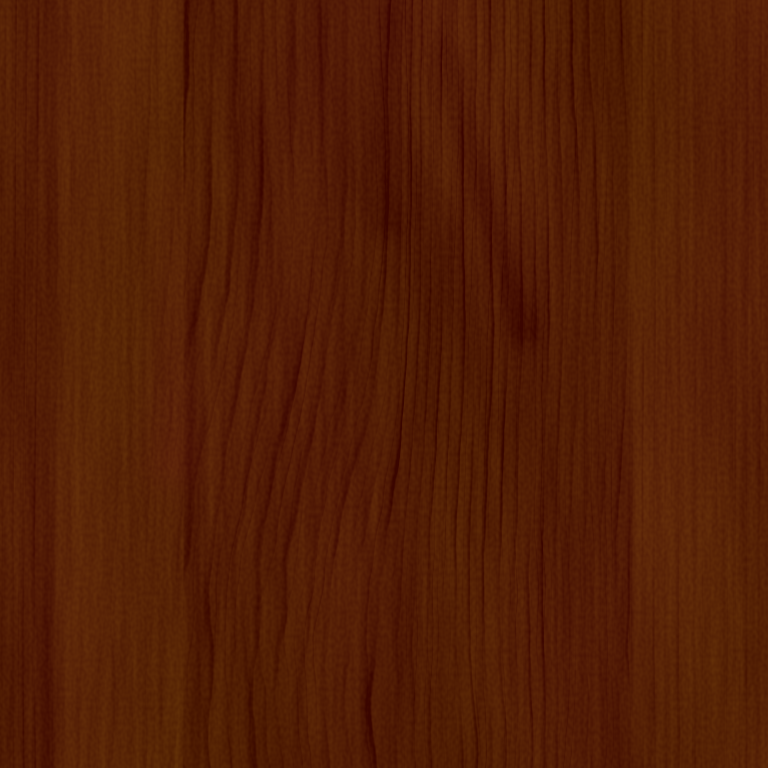
A WebGL 2 fragment shader for this texture:

```glsl
#version 300 es
precision highp float;
// Dark red-brown wood: four upright boards joined along soft or crisp seams.
// Each board bends a horizontal coordinate with gradient noise and repeats it
// into growth rings; stains, fibres and fine pores then shift a two-colour ramp.

uniform vec2 u_resolution;
out vec4 outColor;

const vec3 DARK_WOOD = vec3(0.27, 0.06, 0.006);
const vec3 LIGHT_WOOD = vec3(0.36, 0.15, 0.028);
const vec3 RED_CAST = vec3(0.012, -0.008, 0.012);

// Per board: base tone, rings per canvas width, ring contrast, bend
const vec4 BOARDS[4] = vec4[4](
  vec4(0.62, 64.0, 0.50, 0.08),
  vec4(0.95, 46.0, 0.36, 0.60),
  vec4(0.70, 30.0, 1.15, 1.00),
  vec4(0.90, 54.0, 0.45, 0.12));
// Per seam: position, blend width, shadow offset, shadow depth
const vec4 SEAMS[3] = vec4[3](
  vec4(0.070, 0.010, -0.004, 0.55),
  vec4(0.239, 0.002, 0.014, 0.34),
  vec4(0.820, 0.008, -0.006, 0.24));
const float SHADOW_WIDTH = 0.012;
const float FINE_RINGS = 0.40;
const float MOTTLE = 0.33;
const float FIBRE = 0.27;
const float PORES = 0.27;
const float STAIN = 0.62;

uint hash(ivec2 cell) {
  uint h = uint(cell.x) * 1597334677u ^ uint(cell.y) * 3812015801u;
  h = (h ^ (h >> 15)) * 2246822519u;
  h = (h ^ (h >> 13)) * 3266489917u;
  return h ^ (h >> 16);
}

float random(ivec2 cell) {
  return float(hash(cell) & 0xffffu) / 65536.0;
}

float corner(ivec2 cell, vec2 offset) {
  float angle = 6.28319 * random(cell);
  return dot(vec2(cos(angle), sin(angle)), offset);
}

// Gradient noise, roughly -1 to 1
float noise(vec2 p) {
  ivec2 i = ivec2(floor(p));
  vec2 f = fract(p);
  vec2 u = f * f * f * (f * (f * 6.0 - 15.0) + 10.0);
  float low = mix(corner(i, f), corner(i + ivec2(1, 0), f - vec2(1, 0)), u.x);
  float high = mix(corner(i + ivec2(0, 1), f - vec2(0, 1)),
                   corner(i + ivec2(1, 1), f - vec2(1, 1)), u.x);
  return 1.4 * mix(low, high, u.y);
}

// Soft tapering smear from a to b
float smear(vec2 p, vec2 a, vec2 b, float radius) {
  vec2 ab = b - a;
  float along = clamp(dot(p - a, ab) / dot(ab, ab), 0.0, 1.0);
  float d = length(p - a - ab * along) / radius;
  return exp(-d * d) * mix(0.5, 1.0, along);
}

// Darkness of growth rings: a faint slow rise into a thin dark line
float rings(vec2 p, vec4 board, float seed) {
  float lean = 0.085 * smoothstep(0.1, 0.8, p.y) * (1.0 - 0.85 * smoothstep(0.46, 0.62, p.x));
  float kink = 1.0 - smoothstep(0.12, 0.5, p.y);
  float bend = 0.030 * noise(vec2(p.x * 3.0, p.y * 1.7) + seed)
             + (0.003 + 0.009 * kink) * noise(vec2(p.x * 9.0, p.y * 8.0) + seed)
             + 0.0018 * noise(vec2(p.x * 30.0, p.y * 28.0));
  float crowding = 0.8 * max(p.x - 0.52, 0.0);
  float x = p.x + board.w * (bend - lean + crowding)
          + 0.012 * noise(vec2(p.x * 13.0, seed));
  float phase = x * board.y;
  float id = floor(phase);
  float t = phase - id;
  float blur = board.y / u_resolution.x;
  float halo = 0.3 * smoothstep(0.2, 0.9, t);
  float line = (halo + 0.7 * smoothstep(0.66, 0.88, t)) * (1.0 - smoothstep(0.98 - max(0.1, blur), 1.0, t));
  float strength = mix(0.2, 1.0, random(ivec2(int(id), int(seed))));
  float fade = smoothstep(-0.5, 0.5, noise(vec2(id * 3.17 + seed, p.y * 3.5)));
  return line * strength * mix(0.2, 1.0, fade);
}

float boardTone(vec2 p, int i) {
  float seed = 17.3 * float(i + 1);
  vec4 board = BOARDS[i];
  vec4 fine = board * vec4(1.0, 2.3, 1.0, 1.0);
  float bands = noise(vec2(p.x * 34.0 + 2.0 * noise(p * 2.0) * board.w, p.y * 1.3) + seed);
  float dark = rings(p, board, seed) + FINE_RINGS * rings(p, fine, seed + 5.0);
  return board.x + 0.16 * bands - board.z * dark;
}

void main() {
  vec2 p = gl_FragCoord.xy / u_resolution;

  // Boards and the shadows at their seams
  float tone = boardTone(p, 0);
  for (int i = 0; i < 3; i++) {
    vec4 seam = SEAMS[i];
    float wander = 0.25 * seam.y * noise(vec2(p.y * 6.0, float(i) * 5.3));
    float x = p.x - seam.x - wander;
    tone = mix(tone, boardTone(p, i + 1), smoothstep(-seam.y, seam.y, x));
    float d = (x - seam.z) / SHADOW_WIDTH;
    tone -= seam.w * exp(-d * d) * (0.7 + 0.6 * noise(vec2(p.y * 2.5, seam.x * 40.0)));
  }

  // Broad mottling and dark stains in the widest board
  float mottle = noise(vec2(p.x * 6.0, p.y * 2.2) + 4.7);
  float inWide = smoothstep(0.24, 0.30, p.x) * (1.0 - smoothstep(0.76, 0.83, p.x));
  float stain = 0.6 * smoothstep(0.15, 0.8, noise(vec2(p.x * 9.0 + p.y * 1.5, p.y * 2.0) + 9.1));
  stain += smear(p, vec2(0.58, 0.93), vec2(0.68, 0.57), 0.022);
  stain += 0.8 * smear(p, vec2(0.51, 0.97), vec2(0.505, 0.71), 0.024);
  tone += MOTTLE * mottle - STAIN * inWide * stain;

  // Long fibres, then short pores
  tone += FIBRE * noise(vec2(p.x * 115.0, p.y * 4.5));
  tone += 0.5 * FIBRE * noise(vec2(p.x * 190.0, p.y * 16.0) + 2.3);
  tone += PORES * noise(vec2(p.x * 230.0, p.y * 160.0) + 6.1);

  // Colour ramp with a drifting red cast
  float red = noise(vec2(p.x * 5.0, p.y * 2.0) + 13.4);
  red += smear(p, vec2(0.225, 0.75), vec2(0.222, 0.4), 0.035);
  vec3 color = mix(DARK_WOOD, LIGHT_WOOD, clamp(tone, -0.45, 1.35)) + RED_CAST * red;
  outColor = vec4(max(color, 0.0), 1.0);
}
```
